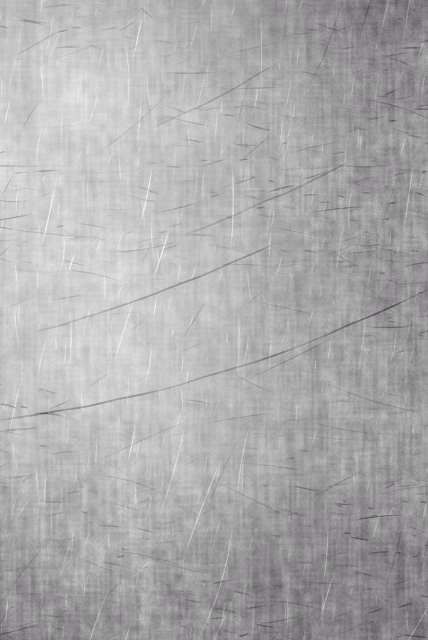
A Shadertoy shader for this texture:

```glsl
// Worn sheet of brushed grey metal: a soft light falloff, woven brush grain
// and blotches, then layers of random scratches scattered one per grid cell,
// and a few long curved grooves that rise towards the right.
#define LIGHT_TONE 0.785
#define RIGHT_SHADE 0.17
#define BOTTOM_SHADE 0.20
#define TOP_SHADE 0.13
#define BRUSH_AMOUNT 0.13
#define BLOTCH_AMOUNT 0.13
#define GRAIN_AMOUNT 0.05
#define DARK_SCRATCH 0.20
#define PALE_SCRATCH 0.20
#define GROOVE_DEPTH 0.24
#define GROOVE_COUNT 4

float hash(vec2 p) {
    return fract(sin(dot(p, vec2(127.1, 311.7))) * 43758.5453);
}

float noise(vec2 p) {
    vec2 i = floor(p), f = fract(p);
    f = f * f * (3.0 - 2.0 * f);
    return mix(mix(hash(i), hash(i + vec2(1, 0)), f.x),
               mix(hash(i + vec2(0, 1)), hash(i + vec2(1, 1)), f.x), f.y);
}

float fbm(vec2 p) {
    float sum = 0.0, gain = 0.5;
    for (int i = 0; i < 5; i++) {
        sum += gain * noise(p);
        p = mat2(1.6, 1.2, -1.2, 1.6) * p + 7.3;
        gain *= 0.5;
    }
    return sum;
}

// Smooth line coverage; lines thinner than a pixel fade instead of breaking up
float stroke(float dist, float halfWidth) {
    float soft = max(halfWidth, 0.6 / iResolution.y);
    return halfWidth / soft * (1.0 - smoothstep(0.3 * soft, 1.8 * soft, abs(dist)));
}

// One slightly bent random scratch per cell, tapered at both ends
float scratches(vec2 p, float cells, float angle, float spread, float halfWidth, float seed) {
    vec2 g = p * cells;
    float ink = 0.0;
    for (int j = -1; j <= 1; j++)
    for (int i = -1; i <= 1; i++) {
        vec2 cell = floor(g) + vec2(i, j);
        vec2 key = cell + seed;
        vec2 centre = cell + vec2(hash(key), hash(key + 17.3));
        float a = angle + spread * (hash(key + 31.7) - 0.5);
        vec2 dir = vec2(cos(a), sin(a));
        vec2 d = g - centre;
        float along = dot(d, dir);
        float bend = 0.3 * (hash(key + 43.1) - 0.5);
        float across = dot(d, vec2(-dir.y, dir.x)) + bend * along * along;
        float reach = mix(0.15, 0.95, pow(hash(key + 59.9), 2.0));
        float taper = 1.0 - smoothstep(0.3 * reach, reach, abs(along));
        float strength = mix(0.2, 1.0, hash(key + 71.3));
        ink = max(ink, strength * taper * stroke(across / cells, halfWidth));
    }
    return ink;
}

// Long grooves, each a shallow parabola, shorter and fainter further up
float longGrooves(vec2 p) {
    float ink = 0.0;
    for (int i = 0; i < GROOVE_COUNT; i++) {
        float n = float(i);
        float x = p.x - 0.33 - 0.1 * sin(n * 4.2);
        float y = 0.414 + 0.12 * n + 0.008 * n * n + (0.3 + 0.07 * n) * x + 0.28 * x * x;
        y += 0.004 * (noise(vec2(p.x * 22.0, n * 9.0)) - 0.5);
        float reach = 0.38 / (1.0 + 0.9 * n);
        float taper = 1.0 - smoothstep(0.75 * reach, reach, abs(x));
        float wear = mix(0.35, 1.0, noise(vec2(p.x * 28.0, n * 5.0 + 2.0)));
        ink = max(ink, taper * wear * stroke((p.y - y) * 0.94, 0.0013) / (1.0 + 0.2 * n));
    }
    return ink;
}

void mainImage(out vec4 fragColor, in vec2 fragCoord) {
    vec2 uv = fragCoord / iResolution.xy;
    vec2 p = fragCoord / iResolution.y;

    // Broad light: bright upper left, shaded right, top and bottom
    float low = 1.0 - smoothstep(0.0, 0.42, uv.y);
    float high = smoothstep(0.78, 1.05, uv.y);
    vec2 fromGlow = uv - vec2(0.2, 0.78);
    float tone = LIGHT_TONE - RIGHT_SHADE * smoothstep(0.2, 1.0, uv.x);
    tone -= BOTTOM_SHADE * low * (1.0 - 0.4 * uv.x);
    tone -= TOP_SHADE * high * (0.4 + 0.6 * uv.x);
    tone += 0.03 * exp(-14.0 * dot(fromGlow, fromGlow));

    // Blotches, brush marks both ways and fine grain, rougher where it is dark
    float rough = mix(0.75, 1.4, max(low, smoothstep(0.4, 1.0, uv.x)));
    float brush = noise(p * vec2(260.0, 22.0)) + 0.6 * noise(p * vec2(28.0, 240.0))
                + 0.6 * noise(p * vec2(90.0, 7.0)) - 1.1;
    tone += BRUSH_AMOUNT * 0.5 * rough * brush;
    tone += BLOTCH_AMOUNT * (fbm(p * 7.0) - 0.48);
    tone += BLOTCH_AMOUNT * rough * (fbm(p * vec2(75.0, 60.0)) - 0.48);
    tone += GRAIN_AMOUNT * rough * (noise(p * 430.0) - 0.5);

    // Dark scuffs, mostly level and gathered in patches
    float patches = smoothstep(0.35, 0.65, fbm(p * 6.0 + 11.0));
    float dark = scratches(p, 13.0, 0.12, 0.8, 0.0009, 3.0) * (0.3 + 0.7 * patches);
    dark = max(dark, scratches(p, 30.0, 0.0, 0.7, 0.0011, 41.0) * patches);
    dark = max(dark, 0.7 * scratches(p, 9.0, 0.4, 2.2, 0.0007, 87.0));
    tone -= DARK_SCRATCH * dark + GROOVE_DEPTH * longGrooves(p);

    // Pale scratches, steep, with more slanted ones near the bottom
    float pale = scratches(p, 8.0, 1.4, 0.4, 0.0008, 133.0);
    pale = max(pale, 0.6 * scratches(p, 24.0, 1.45, 0.5, 0.0008, 171.0));
    pale = max(pale, low * scratches(p, 7.0, 1.0, 0.7, 0.0008, 211.0));
    tone += PALE_SCRATCH * pale;

    // Near neutral grey, with a faint violet cast in the shade
    tone = clamp(tone, 0.28, 0.93);
    vec3 shadeTint = vec3(0.003, -0.007, 0.003) * smoothstep(0.78, 0.5, tone);
    fragColor = vec4(vec3(tone) + shadeTint, 1.0);
}
```
